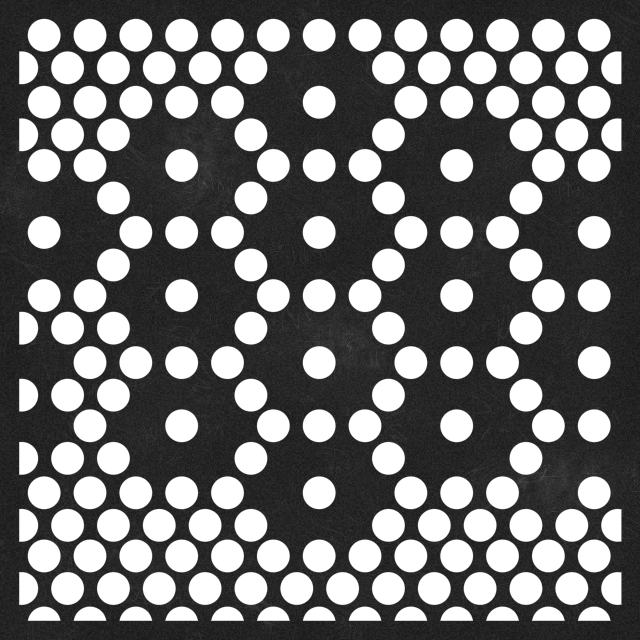
Write a Shadertoy shader that draws this pattern.

```glsl
// White dots on a triangular lattice, thinned into hexagonal rings, over scratched slate.

const vec3 SLATE = vec3(0.145);
const vec3 CHALK = vec3(1.0);
const vec2 FIRST_DOT = vec2(0.0690, 0.0551); // from the upper left
const vec2 PITCH = vec2(0.03581, 0.05085);   // half column, full row
const float PAIR_SHIFT = 0.0030;             // each second pair of rows sits lower
const float ODD_SHIFT = 0.0008;
const float DOT_RADIUS = 0.0256;
const vec4 PANEL = vec4(0.0300, 0.0100, 0.9710, 0.9700); // left, top, right, bottom

float hash(vec2 p) {
    vec3 q = fract(vec3(p.xyx) * 0.1031);
    q += dot(q, q.yzx + 33.33);
    return fract((q.x + q.y) * q.z);
}

vec2 gradient(vec2 cell) {
    float angle = 6.2832 * hash(cell);
    return vec2(cos(angle), sin(angle));
}

float gradientNoise(vec2 p) {
    vec2 i = floor(p), f = fract(p);
    vec2 u = f * f * f * (f * (f * 6.0 - 15.0) + 10.0);
    vec2 e = vec2(1.0, 0.0);
    float low = mix(dot(gradient(i), f), dot(gradient(i + e), f - e), u.x);
    float high = mix(dot(gradient(i + e.yx), f - e.yx), dot(gradient(i + 1.0), f - 1.0), u.x);
    return mix(low, high, u.y);
}

float fbm(vec2 p) {
    float sum = 0.0, gain = 0.6;
    for (int i = 0; i < 4; i++) {
        sum += gain * gradientNoise(p);
        p = p * 2.07 + 11.3;
        gain *= 0.55;
    }
    return sum;
}

// Thin broken marks running along one direction
float scratches(vec2 p, float angle, float scale) {
    float c = cos(angle), s = sin(angle);
    vec2 q = mat2(c, -s, s, c) * p * scale;
    q += 0.3 * gradientNoise(q * 0.7);
    float line = 1.0 - smoothstep(0.0, 0.09, abs(gradientNoise(q * vec2(0.6, 2.6))));
    return line * smoothstep(0.10, 0.45, gradientNoise(q * 0.55 + 7.0));
}

float smudge(vec2 p, vec2 center, vec2 size) {
    vec2 d = (p - center) / size;
    return exp(-dot(d, d));
}

vec3 slate(vec2 p) {
    float worn = smudge(p, vec2(0.31, 0.25), vec2(0.06, 0.08))
               + smudge(p, vec2(0.54, 0.53), vec2(0.07, 0.05))
               + smudge(p, vec2(0.87, 0.75), vec2(0.10, 0.04))
               + 0.6 * smudge(p, vec2(0.23, 0.88), vec2(0.05, 0.04))
               + 0.6 * smudge(p, vec2(0.02, 0.30), vec2(0.04, 0.05));
    float dust = worn * (0.045 + 0.10 * fbm(p * 45.0));
    float marks = 0.0;
    for (int i = 0; i < 3; i++) {
        float k = float(i);
        marks += scratches(p + 3.1 * k, 0.5 + 1.1 * k, 24.0 + 9.0 * k);
    }
    float grain = (hash(floor(p * 512.0)) - 0.5) * 0.055;
    float shade = 0.025 * fbm(p * 6.0) + dust + 0.06 * marks * (0.7 + worn) + grain;
    vec2 rim = abs(p - 0.5) * 2.0;
    shade -= 0.012 * smoothstep(0.85, 1.0, max(rim.x, rim.y));
    return SLATE + shade;
}

// Ring centers form a coarser hexagonal lattice, absent near some borders
bool isRingCenter(float m, float row) {
    if (m < 0.0 || m > 4.0) return false;
    float top = (m == 2.0) ? 2.0 : (mod(m, 2.0) == 1.0 ? 4.0 : 6.0);
    float bottom = (m == 0.0) ? 6.0 : (mod(m, 2.0) == 1.0 ? 12.0 : 14.0);
    return row >= top && row <= bottom && mod(row - top, 4.0) == 0.0;
}

// A dot is left out when it is one of the six neighbors of a ring center
bool isDot(float col, float row) {
    if (row < 0.0 || row > 18.0 || col < -1.0 || col > 25.0) return false;
    if (col == 0.0 && (row == 10.0 || row == 12.0)) return false;
    if (row == 15.0 && col > 20.0) return true;
    float m = round(col / 6.0);
    float across = abs(col - 6.0 * m);
    if (across == 2.0) return !isRingCenter(m, row);
    if (across == 1.0) return !(isRingCenter(m, row - 1.0) || isRingCenter(m, row + 1.0));
    return true;
}

float dotDistance(vec2 p) {
    float nearestRow = round((p.y - FIRST_DOT.y) / PITCH.y);
    float dist = 1.0;
    for (int i = -1; i <= 1; i++) {
        float row = nearestRow + float(i);
        float odd = mod(row, 2.0);
        float x0 = FIRST_DOT.x + odd * ODD_SHIFT;
        float col = 2.0 * round(((p.x - x0) / PITCH.x - odd) * 0.5) + odd;
        float y = FIRST_DOT.y + row * PITCH.y + PAIR_SHIFT * step(2.0, mod(row, 4.0));
        vec2 center = vec2(x0 + col * PITCH.x, y);
        if (isDot(col, row)) dist = min(dist, length(p - center) - DOT_RADIUS);
    }
    return dist;
}

void mainImage(out vec4 fragColor, in vec2 fragCoord) {
    vec2 p = fragCoord / iResolution.xy;
    p.y = 1.0 - p.y;
    float soft = 0.75 / iResolution.y;
    vec2 outside = max(PANEL.xy - p, p - PANEL.zw);
    float shape = max(dotDistance(p), max(outside.x, outside.y));
    fragColor = vec4(mix(slate(p), CHALK, smoothstep(soft, -soft, shape)), 1.0);
}
```
